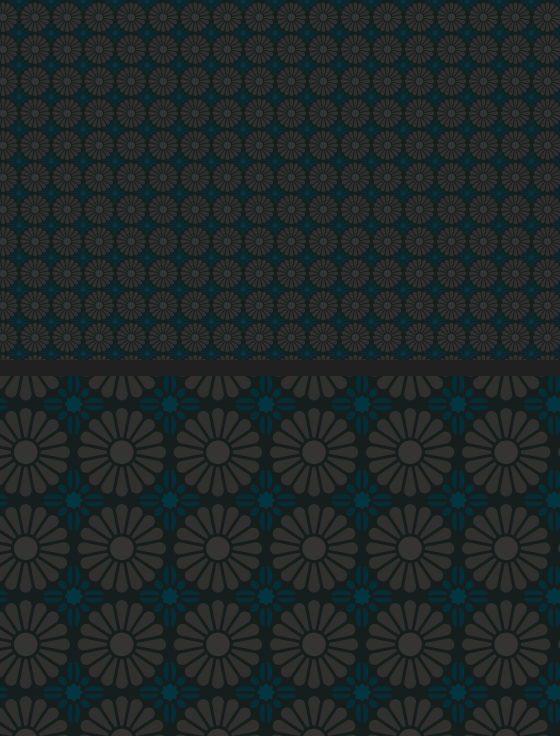
Top, the full canvas; bottom, a detail of the centre.
Reproduce this pattern procedurally as a Shadertoy shader.

```glsl
// Dark grid of sixteen-petal daisies with teal rosettes filling the corners.

const float PI = 3.14159265;

// Layout, in cells
const float ROWS = 11.24;                 // repeats down the canvas
const vec2 FIRST_FLOWER = vec2(0.096, 0.70);

// Flower
const float PETALS = 16.0;
const float DISC_RADIUS = 0.122;
const float PETAL_START = 0.155;
const float PETAL_CAP = 0.398;            // centre of the rounded tip
const float GAP = 0.016;                  // half the line between petals

// Corner rosette
const float BUD_RADIUS = 0.083;
const float BUD_SCALLOP = 0.010;
const float AXIS_LINE = 0.016;            // half the line joining rosettes

// Colours
const vec3 GROUND = vec3(0.085, 0.115, 0.115);
const vec3 PETAL_GREY = vec3(0.190, 0.192, 0.184);
const vec3 DISC_GREY = vec3(0.205, 0.207, 0.200);
const vec3 LEAF_TEAL = vec3(0.015, 0.180, 0.215);
const vec3 BUD_TEAL = vec3(0.005, 0.210, 0.255);

// Coverage of a shape from its signed distance
float fill(float dist, float pixel) {
    return clamp(0.5 - dist / pixel, 0.0, 1.0);
}

// Tapered petals with round tips, folded into one angular sector
float petalRing(vec2 p) {
    float halfAngle = PI / PETALS;
    float sector = 2.0 * halfAngle;
    float radius = length(p);
    float angle = atan(p.y, p.x);
    angle -= sector * floor(angle / sector + 0.5);
    vec2 q = radius * vec2(cos(angle), abs(sin(angle)));

    vec2 edge = vec2(cos(halfAngle), sin(halfAngle));
    float side = q.y * edge.x - q.x * edge.y + GAP;
    float tip = length(q - vec2(PETAL_CAP, 0.0)) - (PETAL_CAP * edge.y - GAP);
    float petal = dot(q, edge) > PETAL_CAP * edge.x ? tip : side;
    return max(petal, PETAL_START - radius);
}

// Approximate distance to an ellipse
float ellipse(vec2 p, vec2 radii) {
    return (length(p / radii) - 1.0) * min(radii.x, radii.y);
}

// Leaves beside the axes and one on each diagonal
float cornerLeaves(vec2 p) {
    vec2 q = abs(p);
    q = vec2(max(q.x, q.y), min(q.x, q.y));

    float axial = ellipse(q - vec2(0.215, 0.028), vec2(0.095, 0.036));
    axial = max(axial, AXIS_LINE - q.y);

    vec2 diagonal = vec2(q.x + q.y, q.x - q.y) * sqrt(0.5);
    float corner = ellipse(diagonal - vec2(0.165, 0.0), vec2(0.052, 0.036));
    return min(axial, corner);
}

// Scalloped bud at the centre of a rosette
float cornerBud(vec2 p) {
    float angle = atan(p.y, p.x);
    return length(p) - BUD_RADIUS - BUD_SCALLOP * cos(8.0 * angle);
}

void mainImage(out vec4 fragColor, in vec2 fragCoord) {
    float pixel = ROWS / iResolution.y;
    vec2 grid = fragCoord * pixel - FIRST_FLOWER;

    // Flowers sit on grid points, rosettes midway between them
    vec2 flower = fract(grid + 0.5) - 0.5;
    vec2 rosette = fract(grid) - 0.5;

    vec3 color = GROUND;
    color = mix(color, LEAF_TEAL, fill(cornerLeaves(rosette), pixel));
    color = mix(color, BUD_TEAL, fill(cornerBud(rosette), pixel));
    color = mix(color, PETAL_GREY, fill(petalRing(flower), pixel));
    color = mix(color, DISC_GREY, fill(length(flower) - DISC_RADIUS, pixel));

    fragColor = vec4(color, 1.0);
}
```
